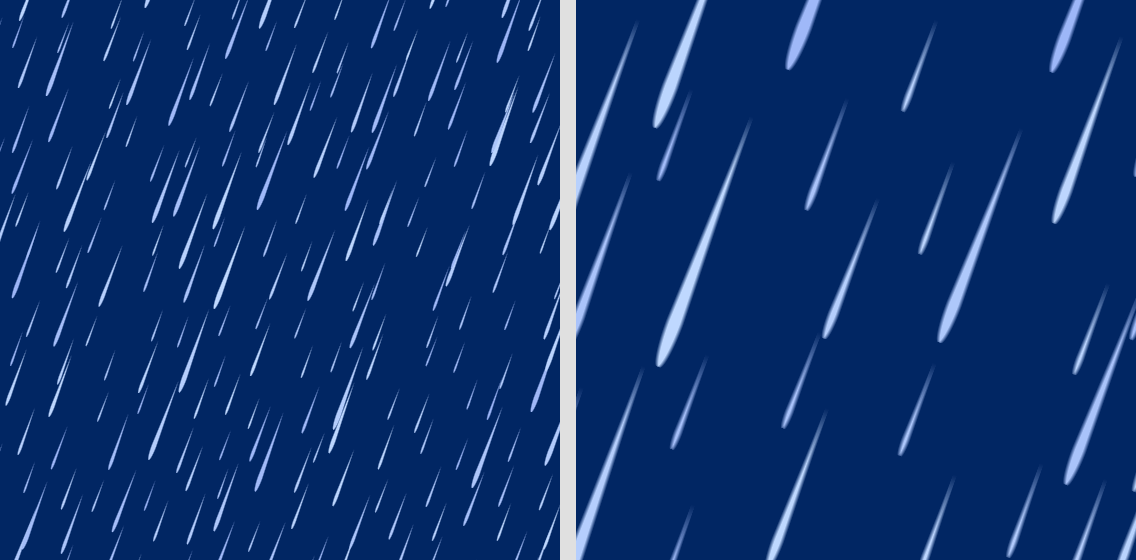
Left: the whole. Right: its middle third, enlarged.
Write a Shadertoy shader that draws this pattern.

```glsl
float hash(vec2 p) {
    return fract(sin(dot(p, vec2(127.1, 311.7))) * 43758.5453);
}

// Half width of a drop of unit length: long round head at 0, sharp tip at 1
float dropProfile(float t) {
    if (t < 0.0 || t > 1.0) return 0.0;
    float head = (0.18 - t) / 0.18;
    float width = t < 0.18 ? sqrt(max(1.0 - head * head, 0.0)) : (1.0 - t) / 0.82;
    return 0.027 * width;
}

// Share of a soft footprint covered by a drop whose head lies at the origin
float dropCoverage(vec2 p, vec2 dir, float len, float softness) {
    float along = dot(p, dir);
    float across = dot(p, vec2(dir.y, -dir.x));
    float halfWidth = len * dropProfile(along / len);
    float right = min(across + 0.5 * softness, halfWidth);
    float left = max(across - 0.5 * softness, -halfWidth);
    return clamp((right - left) / softness, 0.0, 1.0);
}

void mainImage(out vec4 fragColor, in vec2 fragCoord) {
    const float cells = 14.0;
    vec2 uv = fragCoord / iResolution.y;
    float softness = max(0.0024, 1.0 / iResolution.y);
    vec2 cell = floor(uv * cells);
    vec3 color = vec3(0.005, 0.148, 0.388);

    // Drops reach up and right, so only cells below and left matter
    for (int y = -3; y <= 0; y++) {
        for (int x = -1; x <= 0; x++) {
            vec2 id = cell + vec2(x, y);
            vec2 jitter = vec2(hash(id + 3.7), hash(id + 18.3));
            vec2 head = (id + mix(vec2(0.14), vec2(0.86), jitter)) / cells;

            // Many short drops, few long ones, nearly parallel
            float size = hash(id + 41.9);
            float len = mix(0.058, 0.16, pow(size, 2.3));
            float angle = 0.355 + 0.03 * (hash(id + 67.1) - 0.5);
            vec2 dir = vec2(sin(angle), cos(angle));

            vec3 tint = mix(vec3(0.61, 0.71, 0.97), vec3(0.75, 0.85, 1.0), hash(id + 93.5));
            color = mix(color, tint, dropCoverage(uv - head, dir, len, softness));
        }
    }
    fragColor = vec4(color, 1.0);
}
```
